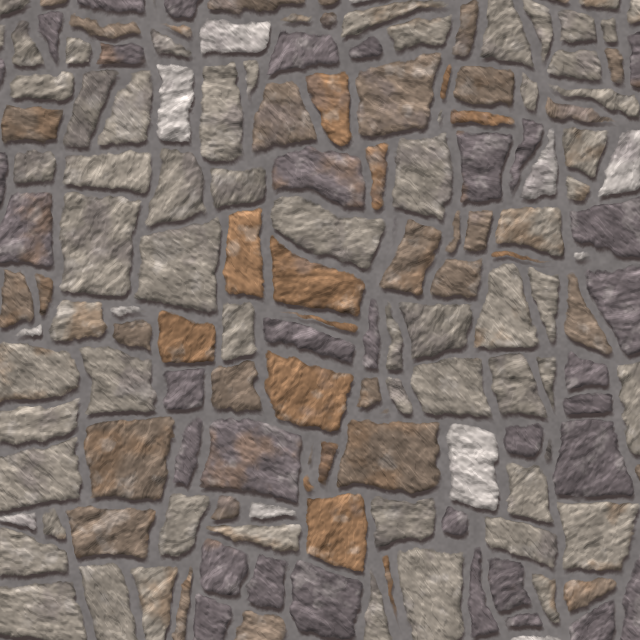
Give the GLSL for this texture, as a three.js fragment shader.

```glsl
varying vec2 vUv;

const float GRID = 9.0;          // base blocks across the canvas
const float SHIFT = 0.64;        // wander of the joints
const float TILT = 0.44;         // slant of the joints
const float SPLIT_CHANCE = 0.36; // blocks broken into smaller stones
const float JOINT = 0.05;        // half width of the mortar
const float CORNER = 0.07;       // rounding of the stone corners
const float RELIEF_STEP = 0.04;
const float RELIEF_GAIN = 1.5;
const vec2 TO_LIGHT = vec2(-0.02, 0.07);

const vec3 MORTAR = vec3(0.47, 0.45, 0.445);
const vec3 SHADOW = vec3(0.21, 0.17, 0.165);
const vec3 TAN = vec3(0.555, 0.52, 0.48);
const vec3 BROWN = vec3(0.48, 0.42, 0.37);
const vec3 SLATE = vec3(0.415, 0.38, 0.385);
const vec3 PALE = vec3(0.67, 0.64, 0.62);
const vec3 RUST = vec3(0.53, 0.41, 0.31);

float hash(vec2 p) {
  return fract(sin(dot(p, vec2(127.1, 311.7))) * 43758.5453);
}

float noise(vec2 p) {
  vec2 i = floor(p), f = fract(p);
  f = f * f * (3.0 - 2.0 * f);
  return mix(mix(hash(i), hash(i + vec2(1.0, 0.0)), f.x),
             mix(hash(i + vec2(0.0, 1.0)), hash(i + 1.0), f.x), f.y);
}

float fbm(vec2 p) {
  float sum = 0.0, amp = 0.53;
  for (int i = 0; i < 4; i++) {
    sum += amp * noise(p);
    p = mat2(1.6, 1.2, -1.2, 1.6) * p + 7.3;
    amp *= 0.5;
  }
  return sum;
}

float softMin(float a, float b) {
  float h = max(CORNER - abs(a - b), 0.0) / CORNER;
  return min(a, b) - h * h * CORNER * 0.25;
}

// Signed distance to the joint through a lattice vertex; directions alternate
float joint(vec2 v, vec2 p) {
  vec2 d = p - v;
  if (mod(v.x + v.y, 2.0) > 0.5) d = d.yx;
  float tilt = (hash(v + 31.7) - 0.5) * TILT;
  return (d.x - (hash(v) - 0.5) * SHIFT - tilt * d.y) / sqrt(1.0 + tilt * tilt);
}

float block(vec2 c, vec2 p) {
  float s = mod(c.x + c.y, 2.0) < 0.5 ? 1.0 : -1.0;
  float diagonal = softMin(joint(c, p), -joint(c + 1.0, p));
  float cross = softMin(s * joint(c + vec2(1.0, 0.0), p), -s * joint(c + vec2(0.0, 1.0), p));
  return softMin(diagonal, cross);
}

// x: distance inside the stone edge, yz: stone id
vec3 stoneAt(vec2 p) {
  p += 0.22 * (vec2(noise(p * 1.4), noise(p * 1.4 + 40.0)) - 0.5);
  p += 0.13 * (vec2(fbm(p * 6.0), fbm(p * 6.0 + 20.0)) - 0.5);
  float d = -9.0;
  vec2 id = vec2(0.0);
  for (int y = -1; y <= 1; y++)
    for (int x = -1; x <= 1; x++) {
      vec2 c = floor(p) + vec2(x, y);
      float b = block(c, p);
      if (b > d) { d = b; id = c; }
    }

  // Break some blocks, first one way and then across
  vec2 middle = id + 0.5 + 0.24 * (vec2(hash(id + 3.1), hash(id + 8.7)) - 0.5);
  float angle = (hash(id + 5.9) - 0.5) * 0.8 + step(0.4, hash(id + 6.3)) * 1.5708;
  vec2 n = vec2(cos(angle), sin(angle));
  for (int k = 0; k < 2; k++) {
    if (hash(id + 12.4 + float(k)) < SPLIT_CHANCE) {
      float s = dot(p - middle, n);
      d = softMin(d, abs(s));
      id += sign(s) * vec2(0.31, 0.17);
      middle += n * sign(s) * 0.2;
    }
    n = vec2(-n.y, n.x);
  }
  return vec3(d - JOINT - 0.025 * hash(id + 1.3), id);
}

// Chiselled surface: grain along a random direction with broken ledges
float relief(vec2 p, vec2 id) {
  float a = (hash(id + 2.2) - 0.5) * 2.0;
  vec2 q = mat2(cos(a), sin(a), -sin(a), cos(a)) * p;
  float h = fbm(q * vec2(2.6, 5.5) + id * 17.0);
  float t = h * 6.0;
  float ledges = (floor(t) + smoothstep(0.65, 1.0, fract(t))) / 6.0;
  return mix(h, ledges, 0.45) + 0.12 * noise(q * vec2(11.0, 18.0));
}

vec3 stoneColor(vec2 p, vec2 id) {
  float pick = hash(id + 9.4);
  vec3 c = TAN;
  if (pick > 0.40) c = BROWN;
  if (pick > 0.58) c = SLATE;
  if (pick > 0.80) c = PALE;
  if (pick > 0.91) c = RUST;
  float stain = smoothstep(0.5, 0.75, fbm(p * 2.2 + id * 5.0));
  c = mix(c, mix(RUST, SLATE, step(0.35, hash(id + 4.6))), stain * 0.45);
  c = mix(c, PALE, 0.4 * smoothstep(0.56, 0.78, fbm(p * 4.0 + id * 9.0)));
  return c * (0.93 + 0.16 * hash(id + 7.7));
}

void main() {
  vec2 p = vUv * GRID;
  vec3 stone = stoneAt(p);
  float d = stone.x;
  vec2 id = stone.yz;
  float dLit = stoneAt(p + TO_LIGHT).x;
  float grain = noise(p * 22.0) - 0.5;

  // Stone face with relief and rims lit from above
  float bump = relief(p, id) - relief(p + vec2(-0.3, 1.0) * RELIEF_STEP, id);
  float rim = clamp((dLit - d) / length(TO_LIGHT), -1.0, 1.0) * (1.0 - smoothstep(0.0, 0.11, d));
  vec3 face = stoneColor(p, id) * (1.0 + RELIEF_GAIN * bump + 0.12 * grain);
  face *= 0.82 + 0.36 * fbm(p * 5.0 + id * 3.0);
  face *= (1.0 - 0.24 * rim) * mix(0.78, 1.0, smoothstep(0.0, 0.06, d));

  // Mortar, shaded beneath the stones
  vec3 bed = MORTAR * (0.92 + 0.16 * fbm(p * 6.0) + 0.08 * grain);
  bed = mix(bed, SHADOW, 0.75 * smoothstep(-0.015, 0.05, dLit));

  gl_FragColor = vec4(mix(bed, face, smoothstep(-0.012, 0.018, d)), 1.0);
}
```
